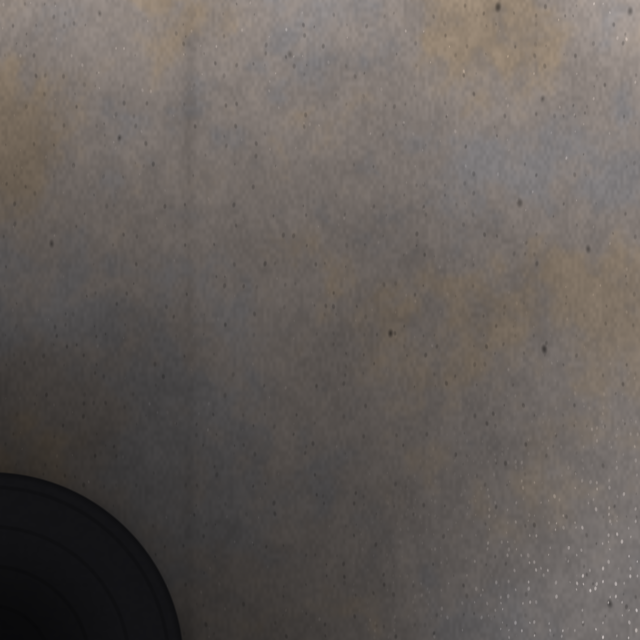
Give the GLSL for this texture, as a WebGL 2 fragment shader.

```glsl
#version 300 es
precision highp float;

uniform vec2 u_resolution;
out vec4 outColor;

// Light on the floor, as levels at the corners
const float LEVEL_BL = 0.12;
const float LEVEL_BR = 0.34;
const float LEVEL_TL = 0.54;
const float LEVEL_TR = 0.61;
const float RISE = 1.3;
const float CORNER_GLOW = 0.13;

// Floor tints
const vec3 STONE = vec3(1.0, 0.935, 0.895);
const vec3 RUST = vec3(1.03, 0.92, 0.80);
const vec3 SLATE = vec3(0.98, 0.955, 0.96);
const float MOTTLE = 0.22;
const float BLOTCH = 0.16;
const float GRAIN = 0.10;

// Vertical seam
const float SEAM_X = 0.295;
const float SEAM_WIDTH = 0.010;
const float SEAM_DEPTH = 0.06;

// Dark disc
const vec2 DISC_CENTER = vec2(-0.015, -0.04);
const float DISC_RADIUS = 0.302;
const vec3 DISC_COLOR = vec3(0.066, 0.066, 0.074);
const float RING_STEP = 0.062;

float hash(vec2 p) {
    vec3 q = fract(vec3(p.xyx) * 0.1031);
    q += dot(q, q.yzx + 33.33);
    return fract((q.x + q.y) * q.z);
}

float noise(vec2 p) {
    vec2 i = floor(p), f = fract(p);
    f = f * f * (3.0 - 2.0 * f);
    return mix(mix(hash(i), hash(i + vec2(1, 0)), f.x),
               mix(hash(i + vec2(0, 1)), hash(i + vec2(1, 1)), f.x), f.y);
}

float fbm(vec2 p) {
    float sum = 0.0, amp = 0.5;
    for (int i = 0; i < 5; i++) {
        sum += amp * noise(p);
        p = mat2(1.6, 1.2, -1.2, 1.6) * p + 17.3;
        amp *= 0.5;
    }
    return sum;
}

// Small upright flecks, one per chosen cell of a grid
float flecks(vec2 p, float cells, float share, float size, float seed) {
    vec2 q = p * cells, id = floor(q);
    vec2 key = id + seed;
    vec2 center = 0.3 + 0.4 * vec2(hash(key + 11.0), hash(key + 47.0));
    vec2 d = (fract(q) - center) * vec2(1.3, 0.8);
    d.x += 0.4 * d.y * (hash(key + 71.0) - 0.5);
    float radius = size * (0.5 + hash(key + 93.0));
    float soft = max(0.12, cells / u_resolution.y);
    float shape = 1.0 - smoothstep(radius - soft, radius + soft, length(d));
    return shape * step(hash(key), share) * (0.4 + 0.6 * hash(key + 29.0));
}

vec3 floorColor(vec2 p) {
    // Broad light
    float level = mix(mix(LEVEL_BL, LEVEL_BR, p.x),
                      mix(LEVEL_TL, LEVEL_TR, p.x), pow(p.y, RISE));
    float glow = exp(-7.0 * dot(p - vec2(1, 0), p - vec2(1, 0)));
    level += CORNER_GLOW * glow;

    // Clouds, blotches and fine grain
    vec2 warp = 0.05 * vec2(fbm(p * 9.0), fbm(p * 9.0 + 40.0));
    float clouds = fbm(p * 5.0 + 3.0) - 0.48;
    float blotches = fbm((p + warp) * vec2(30.0, 26.0)) - 0.48;
    float grain = noise(p * vec2(210.0, 130.0)) - 0.5;
    level *= 1.0 + MOTTLE * clouds + BLOTCH * blotches + GRAIN * grain;

    // Warm stains and cool worn areas
    float hue = fbm(p * 4.0 + 61.0) + 0.35 * blotches;
    vec3 tint = mix(STONE, RUST, smoothstep(0.50, 0.74, hue));
    tint = mix(tint, SLATE, 1.0 - smoothstep(0.26, 0.46, hue));
    tint = mix(tint, SLATE, 0.6 * glow);

    // Seam
    float across = (p.x - SEAM_X) / SEAM_WIDTH;
    level *= 1.0 - SEAM_DEPTH * exp(-across * across) * (0.5 + noise(p * vec2(3.0, 9.0)));

    // Pits and glints
    level *= 1.0 - 0.22 * flecks(p, 64.0, 0.16, 0.13, 5.0);
    level *= 1.0 - 0.55 * flecks(p, 30.0, 0.015, 0.10, 200.0);
    float shine = smoothstep(0.40, 0.62, level);
    level += (0.05 + 0.12 * shine) * flecks(p, 75.0, 0.05, 0.11, 400.0);
    level += 0.35 * glow * glow * flecks(p, 95.0, 0.25, 0.16, 600.0);
    return level * tint;
}

vec3 discColor(vec2 p, float r) {
    float shade = mix(0.55, 1.1, smoothstep(0.05, 0.25, r));
    float ring = abs(fract(r / RING_STEP) - 0.5) * RING_STEP;
    shade *= 1.0 - 0.18 * (1.0 - smoothstep(0.001, 0.005, ring));
    shade *= 1.0 - 0.25 * smoothstep(DISC_RADIUS - 0.012, DISC_RADIUS, r);
    return DISC_COLOR * shade * (0.96 + 0.08 * noise(p * 150.0));
}

void main() {
    vec2 p = gl_FragCoord.xy / u_resolution;
    float r = length(p - DISC_CENTER);
    float soft = max(0.002, 1.0 / u_resolution.y);

    vec3 color = floorColor(p);
    color *= 1.0 - 0.15 * exp(-max(r - DISC_RADIUS, 0.0) * 45.0);
    float cover = 1.0 - smoothstep(DISC_RADIUS - soft, DISC_RADIUS + soft, r);
    outColor = vec4(mix(color, discColor(p, r), cover), 1.0);
}
```
